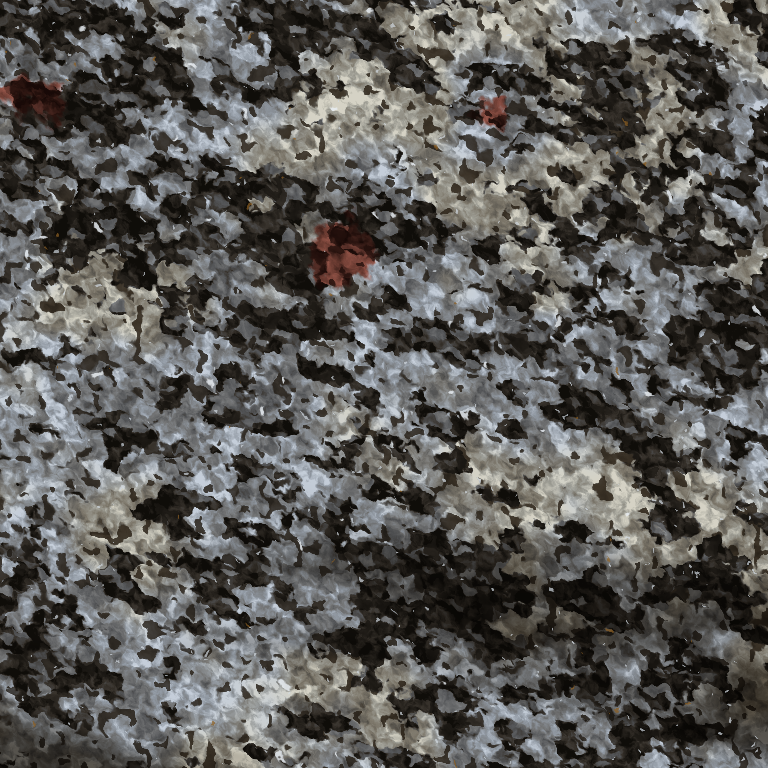
This texture is drawn by a WebGL 2 fragment shader. Its source:

```glsl
#version 300 es
precision highp float;
// Banded crystalline rock: ragged pale grains interlocked with dark mica flakes.
// Thresholded fbm separates the minerals, soft Voronoi cells shade their facets,
// then pinholes, glints, rusty garnets and broad shadow bands are laid on top.

#define GRAIN_SCALE vec2(27.0, 35.0)
#define BAND_SCALE vec2(4.2, 7.0)
#define FACET_SCALE vec2(47.0, 56.0)
#define FLAKE_SCALE vec2(58.0, 98.0)
#define FOLIATION_SLOPE 0.2
#define PALE_BIAS 0.025
#define GRAIN_EDGE 0.024
#define FINE_CONTRAST 0.75
#define GARNET_COUNT 3
#define SHADOW_DEPTH 0.6

uniform vec2 u_resolution;
out vec4 fragColor;

float hash(vec2 p) {
  vec3 q = fract(p.xyx * 0.1031);
  q += dot(q, q.yzx + 33.33);
  return fract((q.x + q.y) * q.z);
}

vec2 hash2(vec2 p) {
  return vec2(hash(p + 17.3), hash(p + 71.9));
}

float noise(vec2 p) {
  vec2 i = floor(p), f = fract(p);
  f = f * f * (3.0 - 2.0 * f);
  return mix(mix(hash(i), hash(i + vec2(1, 0)), f.x),
             mix(hash(i + vec2(0, 1)), hash(i + vec2(1, 1)), f.x), f.y);
}

float fbm(vec2 p) {
  float sum = 0.0, amp = 0.53;
  for (int i = 0; i < 4; i++) {
    sum += amp * noise(p);
    p = mat2(1.6, 1.2, -1.2, 1.6) * p + 19.7;
    amp *= 0.5;
  }
  return sum;
}

// Random brightness per Voronoi cell, blended narrowly across the borders
float facets(vec2 p) {
  vec2 cell = floor(p);
  float total = 0.0, weights = 0.0;
  for (int y = -1; y <= 1; y++)
    for (int x = -1; x <= 1; x++) {
      vec2 id = cell + vec2(x, y);
      float w = exp(-22.0 * length(id + hash2(id) - p));
      total += w * hash(id + 5.5);
      weights += w;
    }
  return total / max(weights, 1e-12);
}

// Sparse angular chips, one candidate per grid cell
float chips(vec2 p, float share) {
  vec2 id = floor(p), d = fract(p) - 0.3 - 0.4 * hash2(id);
  float a = 6.283 * hash(id + 3.1);
  d = abs(mat2(cos(a), sin(a), -sin(a), cos(a)) * d);
  float size = mix(0.1, 0.27, hash(id + 8.7));
  float shape = max(d.x, d.y * 1.5 + d.x * 0.4);
  return step(1.0 - share, hash(id + 41.0)) * (1.0 - smoothstep(size - 0.07, size + 0.07, shape));
}

// Mineral colours from black mica to bright feldspar
vec3 mineral(float tone) {
  vec3 ramp[6] = vec3[6](vec3(0.06, 0.05, 0.035), vec3(0.22, 0.195, 0.165),
                         vec3(0.33, 0.33, 0.33), vec3(0.46, 0.455, 0.445),
                         vec3(0.58, 0.60, 0.62), vec3(0.79, 0.81, 0.83));
  float s = clamp(tone, 0.0, 0.999) * 5.0;
  int i = int(s);
  return mix(ramp[i], ramp[i + 1], fract(s));
}

void main() {
  vec2 uv = gl_FragCoord.xy / u_resolution;
  vec2 p = uv + vec2(0.0, FOLIATION_SLOPE * uv.x);
  vec2 ragged = vec2(fbm(p * 75.0), fbm(p * 75.0 + 50.0)) - 0.5;
  vec2 w = p + 0.016 * ragged;

  // Pale and dark minerals
  float band = fbm(p * BAND_SCALE + 3.7) - 0.5;
  float pocket = smoothstep(0.54, 0.68, fbm(p * vec2(4.0, 5.5) + 31.0));
  float field = fbm(w * GRAIN_SCALE) - 0.5 + 0.5 * band + 0.11 * pocket + PALE_BIAS;
  float pale = smoothstep(-GRAIN_EDGE, GRAIN_EDGE, field);
  float fine = fbm(w * 115.0 + 8.0) - 0.5;
  float paleTone = 0.45 + 0.43 * facets(w * FACET_SCALE) + 0.09 * pocket + 0.25 * band;
  float flake = facets(w * FLAKE_SCALE + 9.0);
  float darkTone = 0.33 * flake * flake + 0.02 + 0.2 * smoothstep(0.72, 0.95, flake);
  float tone = mix(darkTone, paleTone, pale) + FINE_CONTRAST * fine * mix(0.65, 1.0, pale);

  // Pinholes of mica inside the pale grains
  float pinhole = smoothstep(0.72, 0.8, noise(w * 88.0 + 23.0));
  tone = mix(tone, 0.06, pinhole * 0.8);
  vec3 color = mineral(tone);

  // Cream pockets against cool grey grains
  float warmth = pale * smoothstep(0.47, 0.68, fbm(p * 6.0 + 60.0) + 0.08 * pocket);
  color *= mix(vec3(0.98, 1.0, 1.03), vec3(1.06, 1.02, 0.93), warmth);

  // Rusty garnets with crumbled rims
  for (int i = 0; i < GARNET_COUNT; i++) {
    float n = float(i);
    vec2 center = vec2(fract(0.44 + 0.6 * n), 0.67 + 0.22 * fract(0.9 * n));
    float d = length(uv - center + 2.6 * (w - p)) + 0.05 * (fbm(uv * 28.0) - 0.5);
    float radius = 0.043 - 0.011 * n;
    float rust = 1.0 - smoothstep(radius - 0.008, radius + 0.005, d);
    vec3 garnet = mix(vec3(0.1, 0.035, 0.025), vec3(0.58, 0.29, 0.23), clamp(tone * 1.1, 0.0, 1.0));
    color = mix(color, garnet, rust * 0.88);
  }

  // Broad shadows along the foliation, deepest near the bottom
  float low = 1.0 - smoothstep(0.1, 0.42, uv.y);
  float shadow = smoothstep(0.46, 0.66, fbm(p * vec2(1.8, 8.0) + 12.0)) * low;
  color *= 1.0 - SHADOW_DEPTH * shadow * vec3(0.94, 1.0, 1.08);

  // Bright cleavage chips and tiny ochre stains
  color = mix(color, vec3(0.91, 0.93, 0.95), 0.85 * chips(w * 42.0, 0.018));
  color = mix(color, vec3(0.82, 0.85, 0.88), 0.7 * chips(w * 105.0 + 7.0, 0.045));
  color = mix(color, vec3(0.55, 0.37, 0.13), 0.7 * chips(w * 85.0 + 33.0, 0.006));
  fragColor = vec4(clamp(color, 0.0, 1.0), 1.0);
}
```
